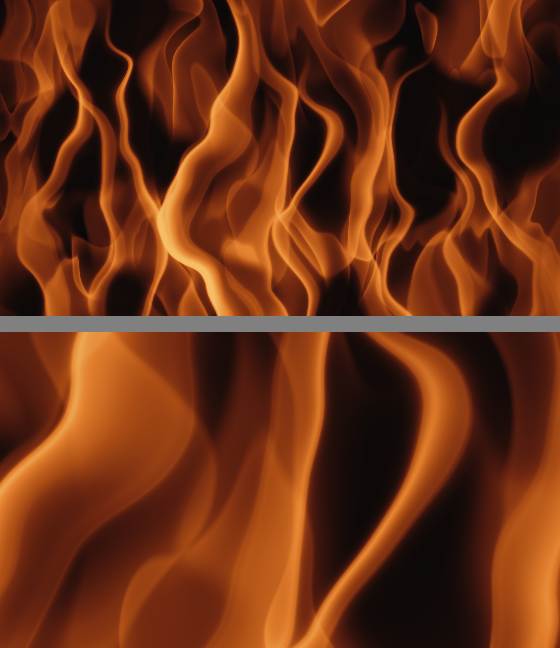
Top: the whole. Bottom: its middle third, enlarged.
Reproduce this texture procedurally as a Shadertoy shader.

```glsl
// Close view of a wood fire: tall swaying flames with glowing rims over dark voids.
// Warped gradient noise gives haze and thin veils, a loop adds the bright tongues,
// and the summed heat is coloured through a black-red-orange-cream ramp.

const int   TONGUES      = 13;
const int   VEILS        = 3;
const float SPAN         = 1.78;   // width covered by tongues, in canvas heights
const float HERO_X       = 0.80;   // centre of the broadest flame
const float RIM_INNER    = 0.013;
const float RIM_OUTER    = 0.005;
const float HAZE_HEAT    = 0.36;
const float VEIL_HEAT    = 0.42;
const float TONGUE_HEAT  = 0.60;
const vec2  VEIL_SCALE   = vec2(3.4, 1.35);
const vec3  RAMP[6] = vec3[6](
    vec3(0.040, 0.032, 0.030), vec3(0.27, 0.09, 0.055), vec3(0.45, 0.16, 0.065),
    vec3(0.67, 0.30, 0.080), vec3(0.88, 0.49, 0.17), vec3(0.96, 0.74, 0.40));

vec2 hash2(vec2 p) {
    vec3 q = fract(p.xyx * vec3(0.1031, 0.1030, 0.0973));
    q += dot(q, q.yzx + 33.33);
    return fract((q.xx + q.yz) * q.zy);
}

float corner(vec2 cell, vec2 offset) {
    return dot(hash2(cell) * 2.0 - 1.0, offset);
}

// Gradient noise, centred on zero
float noise(vec2 p) {
    vec2 i = floor(p), f = fract(p);
    vec2 u = f * f * f * (f * (f * 6.0 - 15.0) + 10.0);
    vec2 e = vec2(1.0, 0.0);
    return mix(mix(corner(i, f), corner(i + e, f - e), u.x),
               mix(corner(i + e.yx, f - e.yx), corner(i + e.xx, f - e.xx), u.x), u.y);
}

float fbm(vec2 p) {
    return noise(p) + 0.5 * noise(p * 2.1 + 7.3) + 0.22 * noise(p * 4.3 + 19.1);
}

vec2 swirl(vec2 p) {
    return vec2(noise(p + 3.7), noise(p + 41.2));
}

float screenAdd(float a, float b) {
    return 1.0 - (1.0 - a) * (1.0 - clamp(b, 0.0, 1.0));
}

// Translucent sheets: crisp outer edge, slow fade inwards, thin bright fold
float veils(vec2 p) {
    float heat = 0.0;
    for (int i = 0; i < VEILS; i++) {
        float k = float(i);
        vec2 q = p * VEIL_SCALE * (1.0 + 0.55 * k) + 23.7 * k;
        q += 0.9 * swirl(q * 0.8);
        float level = noise(q) + 0.12 * noise(q * 2.3) - 0.03;
        float sheet = smoothstep(-0.025, 0.025, level) * exp(-max(level, 0.0) / 0.15);
        float gate = smoothstep(-0.05, 0.25, noise(p * 2.6 + 11.0 * k));
        float fold = exp(-abs(level) / 0.016) * gate;
        heat = screenAdd(heat, VEIL_HEAT * sheet * (0.55 + 0.6 * gate) + 0.28 * fold);
    }
    return heat;
}

// One flame: wavy spine, changing width, one edge lit more than the other
float tongue(vec2 p, float id) {
    vec2 a = hash2(vec2(id, 5.0)), b = hash2(vec2(id, 17.0)), c = hash2(vec2(id, 29.0));
    float x0 = (id + 0.2 + 0.6 * a.x) / float(TONGUES) * SPAN;
    float hero = exp(-pow((x0 - HERO_X) / 0.10, 2.0));
    float root = -0.35 + 0.25 * a.y;
    float t = (p.y - root) / (0.75 + 0.55 * b.x + 0.55 * hero);
    float spine = x0 + (b.y - 0.5) * 0.24 * (t - 0.4)
                + 0.36 * noise(vec2(p.y * 2.3, id * 7.31))
                + 0.09 * noise(vec2(p.y * 5.2, id * 3.77));
    float width = (0.018 + 0.036 * c.x + 0.035 * hero)
                * (0.65 + 1.5 * abs(noise(vec2(p.y * 2.7 + 9.0, id * 5.13))) + 0.3 * hero)
                * sqrt(clamp(1.15 - t, 0.02, 1.0));
    float side = c.y < 0.5 ? -1.0 : 1.0;
    float across = side * (p.x - spine) / width;
    float edge = (across - 1.0) * width;
    float rim = exp(-max(edge, 0.0) / RIM_OUTER - max(-edge, 0.0) / RIM_INNER);
    float backRim = exp(-abs(across + 1.0) * width / 0.007);
    float body = (1.0 - smoothstep(-0.008, 0.005, edge)) * smoothstep(-1.15, -0.7, across);
    body *= mix(0.55, 1.0, smoothstep(-1.0, 0.9, across));
    body *= 0.9 + 0.7 * noise(vec2((p.x - spine) * 16.0, p.y * 3.0 + id));
    float life = smoothstep(0.0, 0.2, t) * (1.0 - smoothstep(0.72, 1.0, t));
    float power = 0.6 + 0.45 * b.x + 0.3 * hero;
    return life * power * (TONGUE_HEAT * body + 0.42 * rim + 0.2 * backRim);
}

vec3 fireColor(float heat) {
    vec3 color = RAMP[0];
    for (int i = 1; i < 6; i++)
        color = mix(color, RAMP[i], clamp(heat * 5.0 - float(i - 1), 0.0, 1.0));
    return color;
}

void mainImage(out vec4 fragColor, in vec2 fragCoord) {
    vec2 p = fragCoord / iResolution.y;
    float aspect = iResolution.x / iResolution.y;

    // Air grows more turbulent towards the top
    vec2 warped = p + mix(0.07, 0.17, p.y) * swirl(p * 3.1)
                + 0.035 * swirl(p * 7.0);

    // Red haze and veils, opened by dark voids
    float haze = HAZE_HEAT * smoothstep(-0.35, 0.45, fbm(warped * vec2(3.6, 2.0) + 2.0));
    float heat = screenAdd(haze, veils(warped));
    float voids = smoothstep(-0.16, 0.04, noise(warped * vec2(4.2, 2.6) + 31.0));
    heat *= mix(0.06, 1.0, voids);

    // Bright tongues in front
    for (int i = 0; i < TONGUES; i++)
        heat = screenAdd(heat, tongue(warped, float(i)));

    // Cooler left and right borders
    float border = smoothstep(0.0, 0.22, p.x) * smoothstep(0.0, 0.16, aspect - p.x);
    heat *= mix(mix(0.75, 0.35, p.y), 1.0, border);

    fragColor = vec4(fireColor(heat), 1.0);
}
```
